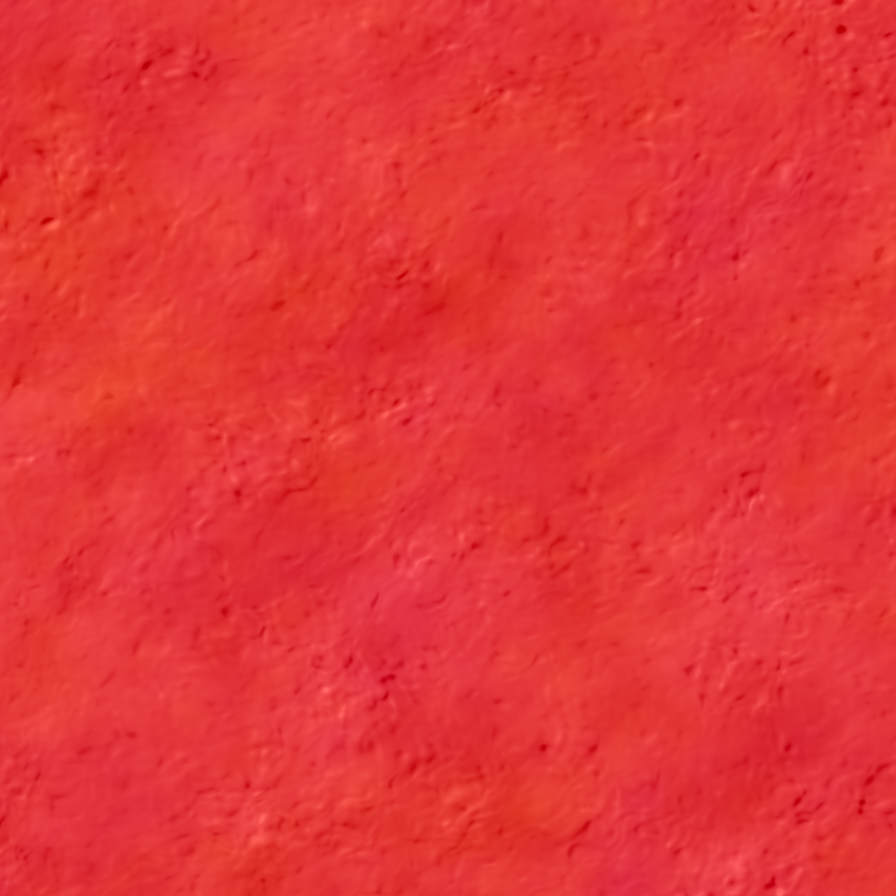
Write a Shadertoy shader that draws this texture.

```glsl
// Soft red pitted surface with slanted grain and faint orange and magenta stains.

vec3 hash3(vec2 cell) {
    vec3 h = fract(cell.xyx * vec3(0.1031, 0.1030, 0.0973));
    h += dot(h, h.yxz + 33.33);
    return fract((h.xxy + h.yzz) * h.zyx);
}

// Cellular noise: one signed, smooth splat per cell, about -1 to 1
float splats(vec2 p) {
    vec2 cell = floor(p);
    float sum = 0.0;
    for (int y = -1; y <= 1; y++) {
        for (int x = -1; x <= 1; x++) {
            vec2 neighbour = cell + vec2(x, y);
            vec3 rnd = hash3(neighbour + 71.0);
            vec2 d = p - neighbour - rnd.xy;
            float k = max(0.0, 1.0 - dot(d, d));
            sum += (rnd.z * 2.0 - 1.0) * k * k * k;
        }
    }
    return sum;
}

// Crumbly height field, slightly stretched along the grain
float grainHeight(vec2 q) {
    return 0.60 * splats(q * vec2(40.0, 52.0))
         + 0.60 * splats(q * vec2(70.0, 86.0) + 19.0)
         + 0.42 * splats(q * vec2(112.0, 132.0) + 47.0);
}

void mainImage(out vec4 fragColor, in vec2 fragCoord) {
    vec2 uv = fragCoord / iResolution.y;

    // Grain axes rise to the right, bent by layered sines and crinkled by noise
    vec2 along = vec2(cos(0.6), sin(0.6));
    vec2 q = vec2(dot(uv, along), dot(uv, vec2(-along.y, along.x))) + 3.0;
    q += 0.008 * sin(q.yx * vec2(17.0, 13.0) + 2.0 * sin(q * 9.0));
    vec2 crinkled = q + 0.005 * vec2(splats(uv * 28.0 + 5.0), splats(uv * 28.0 + 60.0))
                  + 0.003 * vec2(splats(uv * 64.0 + 15.0), splats(uv * 64.0 + 37.0));

    // Pits gather in loose clusters
    float cluster = splats(q * vec2(7.0, 11.0) + 31.0) + 0.9 * splats(q * vec2(17.0, 24.0));
    float rough = mix(0.55, 1.6, smoothstep(-0.4, 0.9, cluster));

    // Relief lit across the grain, with dark hollows and pale crests
    float height = grainHeight(crinkled);
    float relief = height - grainHeight(crinkled + vec2(-0.002, 0.006));
    float pits = smoothstep(0.2, 1.0, -height) * smoothstep(0.0, 0.9, -relief);
    float crests = smoothstep(0.35, 1.2, relief);

    // Cloudy tone under the grain
    float tone = 0.55 * splats(q * vec2(4.0, 7.0) + 11.0)
               + 0.65 * splats(q * vec2(10.0, 15.0) + 23.0)
               + 0.55 * splats(crinkled * vec2(23.0, 33.0) + 83.0);
    tone += rough * (0.80 * relief + 0.40 * height + 0.5 * crests - 1.4 * pits);

    // Stains: positive is orange, negative is magenta
    float stain = 0.55 * splats(uv * 4.5 + 40.0) + 0.40 * splats(uv * 10.0 + 90.0)
                + 0.35 * splats(crinkled * vec2(20.0, 28.0) + 14.0);

    vec3 color = vec3(0.895, 0.214, 0.221);
    color += tone * vec3(0.034, 0.053, 0.044);
    color += max(stain, 0.0) * vec3(0.005, 0.035, -0.055);
    color += max(-stain, 0.0) * vec3(-0.008, -0.018, 0.050);
    fragColor = vec4(clamp(color, 0.0, 1.0), 1.0);
}
```
